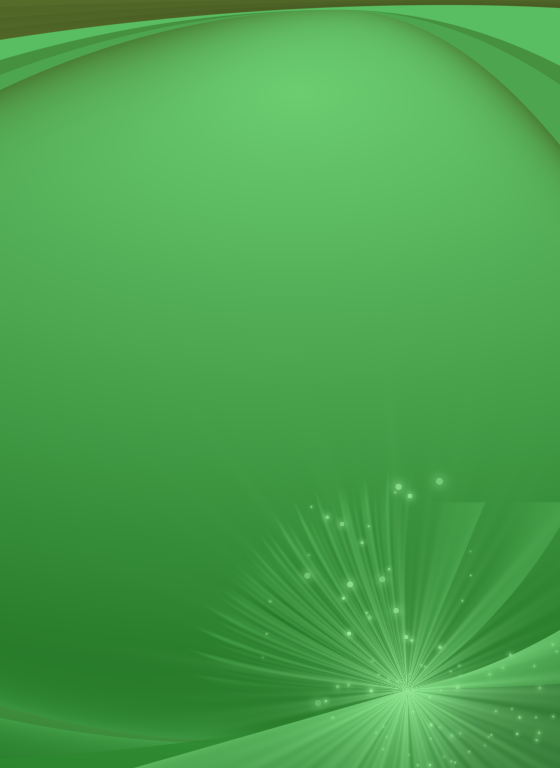
This background is drawn by a Shadertoy shader. Its source:

```glsl
const vec3 LIGHT = vec3(0.42, 0.80, 0.44);
const vec3 DEEP = vec3(0.155, 0.485, 0.165);
const vec3 MEADOW = vec3(0.35, 0.74, 0.38);
const vec3 MOSS = vec3(0.27, 0.57, 0.25);
const vec3 OLIVE = vec3(0.33, 0.42, 0.16);
const vec3 GLOW = vec3(0.60, 0.92, 0.60);

float hash(float n) {
    return fract(sin(n * 127.1) * 4375.85);
}

// 1 under a curve, 0 above it
float below(float y, float curve, float soft) {
    return 1.0 - smoothstep(-soft, soft, y - curve);
}

// Parabola with a different fall on each side of its apex
float arch(float x, vec2 apex, float fallLeft, float fallRight) {
    float dx = x - apex.x;
    return apex.y - dx * dx * (dx < 0.0 ? fallLeft : fallRight);
}

// Layered sines around the circle; whole frequencies avoid a seam
float streaks(float angle, float freq) {
    float s = sin(angle * freq + 1.3) + 0.8 * sin(angle * (freq * 2.0 - 5.0) + 4.0);
    return 0.5 + 0.2 * (s + 0.7 * sin(angle * (freq * 3.0 + 4.0) + 2.1));
}

// Ray with one crisp side and one fading side
float beam(float angle, float edge, float width) {
    float a = angle - edge;
    return smoothstep(0.0, 0.012, a) * (1.0 - smoothstep(0.0, width, a));
}

vec3 topRibbons(vec3 panel, vec2 uv, float soft) {
    vec2 apex = vec2(0.607, 0.987);
    float edge = arch(uv.x, apex, 0.283, 1.14);
    float depth = max(edge - uv.y, 0.0);
    float side = smoothstep(0.0, 0.4, abs(uv.x - apex.x));
    float shade = exp(-depth / mix(0.016, 0.037, side)) * mix(0.45, 0.8, side);
    panel = mix(panel, OLIVE * vec3(0.82, 1.04, 1.0), shade);

    // Stacked bands, from the sky down to the panel
    float oliveEdge = arch(uv.x, vec2(0.8, 0.9935), 0.071, 0.1);
    vec3 col = OLIVE;
    for (int i = 1; i < 4; i++) {
        float fold = mix(1.005, oliveEdge, float(i) / 4.0);
        col *= 1.0 - 0.06 * below(uv.y, fold, soft) * exp(-(fold - uv.y) * 60.0);
    }
    float outer = arch(uv.x, apex, 0.177, 0.47);
    float inner = arch(uv.x, apex, 0.23, 0.63);
    col = mix(col, MEADOW, below(uv.y, oliveEdge, soft));
    col = mix(col, MOSS, below(uv.y, outer, soft));
    col = mix(col, mix(MOSS, MEADOW, 0.45), below(uv.y, inner, soft));
    return mix(col, panel, below(uv.y, edge, soft));
}

vec3 bottomWaves(vec3 col, vec2 uv, float soft) {
    float bend = (uv.x - 0.42) * (uv.x - 0.42);
    float crest = 0.036 + 0.26 * bend;
    float second = 0.032 + 0.19 * bend;
    float trough = 0.012 + 0.075 * uv.x * uv.x + 0.04 * uv.x;
    float fade = 1.0 - smoothstep(0.35, 0.55, uv.x);
    float halo = exp(-abs(uv.y - crest) / 0.022);
    col = mix(col, MEADOW, 0.38 * halo * fade);
    col = mix(col, MOSS * 0.94, 0.6 * below(uv.y, crest, soft) * fade);
    float lit = exp(-max(second - uv.y, 0.0) / 0.03);
    col = mix(col, mix(DEEP, MEADOW, 0.5 * lit), below(uv.y, second, soft) * fade);
    return mix(col, DEEP * 1.1, 0.8 * below(uv.y, trough, soft) * fade);
}

vec3 sweep(vec3 col, vec2 uv, float dx, float angle, float r, float soft) {
    float crest = 0.1016 + (dx < 0.0 ? 0.208 * dx : 0.15 * dx + 0.5 * dx * dx);
    float depth = max(crest - uv.y, 0.0);
    float lit = exp(-depth / 0.045) * 0.65 + 0.35 * exp(-r / 0.12);
    vec3 body = mix(MOSS * vec3(0.88, 0.98, 1.0), LIGHT, lit);
    // Lower lip of the right-hand ribbon
    float lip = below(uv.y, 0.1016 + 0.03 * dx - 0.3 * dx * dx * (0.27 - dx), soft);
    body *= 1.0 - 0.14 * lip * smoothstep(0.0, 0.12, dx);
    body += 0.12 * (streaks(angle, 19.0) - 0.5) * exp(-r * 3.0);
    return mix(col, body, below(uv.y, crest, soft));
}

vec3 burst(vec3 col, vec2 uv, vec2 rel, float angle, float r, float soft) {
    // Fan of curved strands
    vec2 dir = rel / max(r, 0.0001);
    float spread = acos(clamp(dot(dir, vec2(-0.70, 0.714)), -1.0, 1.0));
    float fan = 1.0 - smoothstep(0.55, 0.9, spread);
    float strand = streaks(angle + 0.9 * r * r, 58.0);
    float reach = 0.24 + 0.06 * strand;
    fan *= 1.0 - smoothstep(reach - 0.05, reach, r);
    col += fan * (vec3(0.12, 0.15, 0.12) * (strand - 0.45) + 0.07 * exp(-r * 6.0));

    // Two broad beams share a level top
    float rays = 0.65 * beam(angle, 1.17, 0.3) + 0.8 * beam(angle, 0.6 + 0.73 * r, 0.3);
    rays *= below(uv.y, 0.346, soft) * (1.0 - 1.3 * r);
    col = mix(col, LIGHT, 0.55 * rays);

    // Bright core with fine rays
    float spokes = streaks(angle, 23.0);
    float core = exp(-r / (0.035 + 0.055 * spokes));
    return mix(col, GLOW, clamp(core * (0.65 + 0.4 * spokes), 0.0, 0.9));
}

vec3 sparkles(vec3 col, vec2 rel, float soft) {
    for (int i = 0; i < 84; i++) {
        float id = float(i) + 1.0;
        bool low = i > 34;
        vec2 rnd = vec2(hash(id), hash(id + 91.7));
        vec2 spot = low ? mix(vec2(-0.07, -0.1), vec2(0.2, 0.06), rnd)
                        : mix(vec2(-0.22, -0.05), vec2(0.09, 0.28), rnd);
        float size = mix(0.001, low ? 0.0025 : 0.0048, pow(hash(id + 37.3), 3.0));
        float d = length(rel - spot);
        float dot_ = below(d, size, soft);
        float halo = 0.45 * exp(-d * d / (size * size * 5.0));
        col = mix(col, GLOW, max(dot_, halo) * mix(0.35, 1.0, hash(id + 12.9)));
    }
    return col;
}

void mainImage(out vec4 fragColor, in vec2 fragCoord) {
    vec2 uv = fragCoord / iResolution.xy;
    float aspect = iResolution.x / iResolution.y;
    float soft = 0.8 / iResolution.y;
    vec2 centre = vec2(0.727, 0.1016);
    vec2 rel = (uv - centre) * vec2(aspect, 1.0);
    float r = length(rel);
    float angle = atan(rel.y, rel.x + 0.00001);

    float dist = length((uv - vec2(0.53, 0.88)) * vec2(0.4, 1.0));
    vec3 col = mix(LIGHT, DEEP, clamp(dist / 0.75, 0.0, 1.0));
    col = topRibbons(col, uv, soft);
    col = bottomWaves(col, uv, soft);
    col = sweep(col, uv, uv.x - centre.x, angle, r, soft);
    col = burst(col, uv, rel, angle, r, soft);
    col = sparkles(col, rel, soft);
    fragColor = vec4(clamp(col, 0.0, 1.0), 1.0);
}
```
